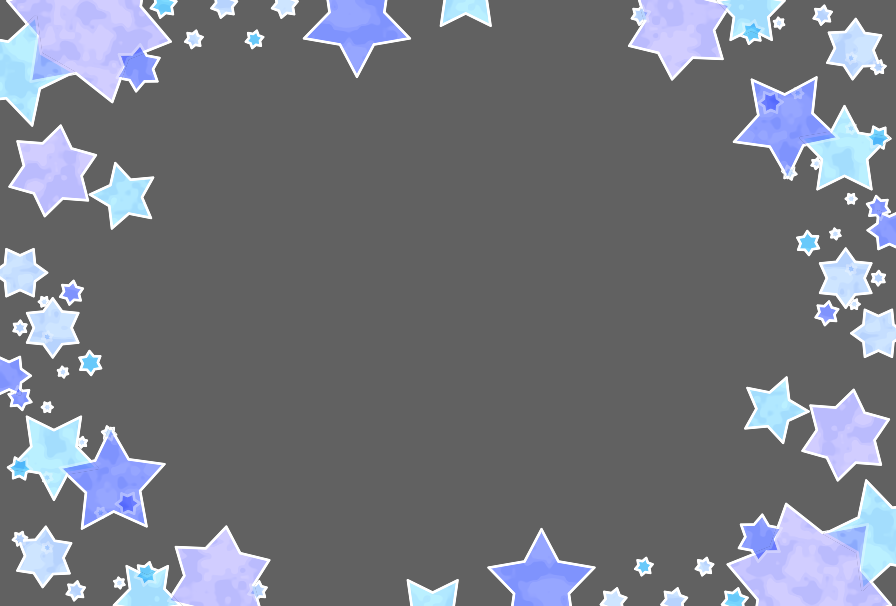
Reproduce this background procedurally as a Shadertoy shader.

```glsl
// Watercolour stars with white rims framing a plain grey field
#define GREY vec3(0.38)
#define LAVENDER vec3(0.77, 0.765, 1.0)
#define CYAN vec3(0.68, 0.9, 1.0)
#define PALE vec3(0.76, 0.86, 1.0)
#define VIOLET vec3(0.54, 0.61, 1.0)
#define AQUA vec3(0.45, 0.82, 0.99)
#define RIM_WIDTH 0.0045
#define WASH 0.09
#define OVERLAP 0.7

const float PI = 3.14159;

float hash(vec2 p) {
    p = fract(p * vec2(0.1031, 0.1137));
    p += dot(p, p.yx + 33.33);
    return fract((p.x + p.y) * p.x * 7.31);
}

float noise(vec2 p) {
    vec2 cell = floor(p), f = fract(p);
    f = f * f * (3.0 - 2.0 * f);
    return mix(mix(hash(cell), hash(cell + vec2(1, 0)), f.x),
               mix(hash(cell + vec2(0, 1)), hash(cell + 1.0), f.x), f.y);
}

// Layered noise with soft thresholds, like pigment drying in patches
float pigment(vec2 p) {
    float n = 0.6 * noise(p * 35.0) + 0.4 * noise(p * 85.0 + 17.0);
    return 0.6 * smoothstep(0.4, 0.48, n) + 0.4 * smoothstep(0.57, 0.63, n) - 0.45;
}

// Signed distance to a star; tips lie at the radius, first tip at the turn angle
float starDistance(vec2 p, float tips, float radius, float turn) {
    float halfStep = PI / tips;
    float a = mod(atan(p.y, p.x) - turn + halfStep, 2.0 * halfStep) - halfStep;
    vec2 q = length(p) * vec2(cos(a), abs(sin(a)));
    float notch = radius * (tips < 5.5 ? 0.52 : 0.64);
    vec2 edge = notch * vec2(cos(halfStep), sin(halfStep)) - vec2(radius, 0.0);
    vec2 w = q - vec2(radius, 0.0);
    float d = length(w - edge * clamp(dot(w, edge) / dot(edge, edge), 0.0, 1.0));
    return -d * sign(edge.x * w.y - edge.y * w.x);
}

// Shared painting state: rgb holds colour, a holds star coverage
vec4 paint;
vec2 pos;
float tone, pixel;

void star(vec2 centre, float radius, float tips, float degrees, vec3 tint) {
    float d = starDistance(pos - centre, tips, radius - 0.002, radians(degrees)) - 0.002;
    float cover = smoothstep(0.5 * pixel, -0.5 * pixel, d);
    float rim = smoothstep(-0.5 * pixel, 0.5 * pixel, d + RIM_WIDTH);
    vec3 ink = mix(tint + tone * WASH * vec3(1.0, 0.8, 0.2), vec3(1.0), rim);
    ink *= mix(vec3(1.0), paint.rgb, OVERLAP * paint.a);
    paint = mix(paint, vec4(ink, 1.0), cover);
}

void mainImage(out vec4 fragColor, in vec2 fragCoord) {
    pixel = 1.0 / iResolution.y;
    pos = fragCoord * pixel;

    // Half-turn symmetry about the middle, split along a slanted line
    vec2 span = vec2(iResolution.x * pixel + 0.004, 1.0);
    vec2 fromMiddle = pos - 0.5 * span;
    if (fromMiddle.x + 0.108 * fromMiddle.y > 0.0) pos = span - pos;

    tone = pigment(pos);
    paint = vec4(GREY, 0.0);

    // Upper corner and side
    star(vec2(0.027, 0.884), 0.097, 5.0, -74.0, CYAN);
    star(vec2(0.147, 0.965), 0.141, 6.0, -14.0, LAVENDER);
    star(vec2(0.228, 0.888), 0.041, 6.0, 85.0, VIOLET);
    star(vec2(0.087, 0.718), 0.078, 6.0, 80.0, LAVENDER);
    star(vec2(0.205, 0.676), 0.059, 5.0, 33.0, CYAN);

    // Middle of the side
    star(vec2(0.033, 0.550), 0.047, 6.0, 0.0, PALE);
    star(vec2(0.087, 0.459), 0.051, 6.0, 90.0, PALE);
    star(vec2(0.015, 0.380), 0.038, 6.0, 0.0, VIOLET);

    // Lower corner
    star(vec2(0.089, 0.251), 0.078, 5.0, -90.0, CYAN);
    star(vec2(0.186, 0.203), 0.093, 5.0, 92.0, VIOLET);
    star(vec2(0.073, 0.081), 0.052, 6.0, 87.0, PALE);
    star(vec2(0.243, 0.019), 0.060, 5.0, -90.0, CYAN);
    star(vec2(0.361, 0.042), 0.092, 6.0, 82.0, LAVENDER);

    // Top and bottom edges
    star(vec2(0.714, -0.014), 0.072, 5.0, -90.0, CYAN);
    star(vec2(0.589, 0.965), 0.094, 5.0, -90.0, VIOLET);

    // Zigzag of small stars down the side, each with a tiny companion
    for (int i = 0; i < 9; i++) {
        float k = float(i);
        bool odd = i % 2 == 1;
        vec2 c = vec2(odd ? 0.033 : 0.118 + 0.0155 * k, 0.517 - 0.058 * k);
        vec3 tint = i % 3 == 0 ? VIOLET : (i % 3 == 1 ? PALE : AQUA);
        star(c, i % 3 == 1 ? 0.014 : 0.022, 6.0, 80.0 + 7.0 * k, tint);
        star(c + vec2(odd ? 0.045 : -0.045, -0.015), 0.011, 6.0, 20.0 * k, PALE);
    }

    // Small stars along the top, and a few on the bottom edge
    for (int i = 0; i < 5; i++) {
        vec2 c = vec2(0.27 + 0.05 * float(i), i % 2 == 1 ? 0.935 : 0.992);
        star(c, i % 2 == 1 ? 0.017 : 0.024, 6.0, 75.0, i % 3 == 0 ? AQUA : PALE);
    }
    for (int i = 0; i < 2; i++)
        star(vec2(0.125 + 0.3 * float(i), 0.025), 0.018, 6.0, 80.0, PALE);

    fragColor = vec4(paint.rgb, 1.0);
}
```
